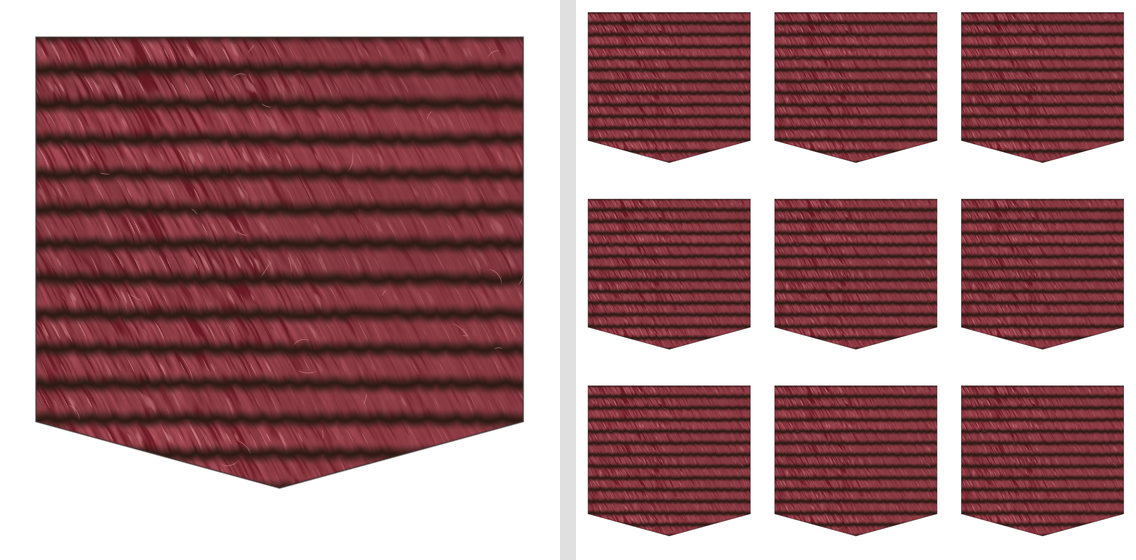
Left, the tile; right, the same tile 3 across and 3 down.
This texture is drawn by a WebGL 2 fragment shader. Its source:

```glsl
#version 300 es
precision highp float;
// Pennant of twisted cord: sixteen rows per canvas, each a rounded band of
// slanted fibres parted by dark scalloped seams, cut to a pointed shape on white.
// Fibres are stretched wrapping noise; stray hairs are short bent strokes.
uniform vec2 u_resolution;
out vec4 outColor;

const float ROWS = 16.0;
const float LEAN = 0.5;            // sideways run of a fibre per unit of height
const float FIBRES = 260.0;        // fine fibres across the canvas
const float LOBES = 23.0;          // scallops across the canvas
const float LOBE_DEPTH = 0.085;    // in row heights
const int HAIRS = 38;
const float HAIR_WIDTH = 0.0008;
const float OUTLINE_WIDTH = 0.0022;
const float CENTRE_X = 0.4993;
const float HALF_WIDTH = 0.4360;
const float TOP_Y = 0.9345;
const float TIP_Y = 0.1275;
const float TIP_SLOPE = 0.273;

const vec3 PAPER = vec3(1.0);
const vec3 OUTLINE = vec3(0.22, 0.17, 0.17);
const vec3 SEAM = vec3(0.17, 0.10, 0.075);
const vec3 DEEP = vec3(0.42, 0.09, 0.14);
const vec3 BODY = vec3(0.54, 0.225, 0.26);
const vec3 ROSE = vec3(0.65, 0.29, 0.34);
const vec3 PALE = vec3(0.82, 0.52, 0.54);

float hash(vec2 p) {
  vec3 q = fract(vec3(p.xyx) * 0.1031);
  q += dot(q, q.yzx + 33.33);
  return fract((q.x + q.y) * q.z);
}

// Value noise that wraps after period.x cells across and period.y cells up.
float noise(vec2 p, vec2 period) {
  vec2 cell = floor(p);
  vec2 f = p - cell;
  f = f * f * (3.0 - 2.0 * f);
  vec2 a = mod(cell, period);
  vec2 b = mod(cell + 1.0, period);
  return mix(mix(hash(a), hash(vec2(b.x, a.y)), f.x),
             mix(hash(vec2(a.x, b.y)), hash(b), f.x), f.y);
}

// Height in rows, bent so that whole numbers follow the scalloped seams.
float rowHeight(vec2 p) {
  float y = p.y * ROWS;
  float seam = floor(y + 0.5);
  float id = mod(seam, ROWS);
  float wobble = 0.9 * noise(vec2(p.x * 16.0, id * 3.0), vec2(16.0, 64.0));
  float lobe = abs(sin(3.14159265 * (p.x * LOBES + wobble + hash(vec2(id, 7.0)))));
  float drift = noise(vec2(p.x * 9.0, id * 5.0 + 1.0), vec2(9.0, 128.0)) - 0.5;
  float offset = LOBE_DEPTH * (lobe - 0.8) + 0.06 * drift;
  return y + offset * (1.0 - 2.0 * abs(y - seam));
}

// Fibre noise: count cells across, slow change along the fibre, new in each row.
float fibre(float across, float along, float row, float count) {
  return noise(vec2(across * count, row * 8.0 + along), vec2(count, 256.0));
}

vec3 cord(vec2 p) {
  float height = rowHeight(p);
  float v = fract(height);
  float row = mod(floor(height), ROWS);
  float t = v - 0.5;
  float across = p.x + LEAN / ROWS * (t + 0.5 * t * t) + hash(vec2(row, 3.0));

  float patches = noise(p * vec2(7.0, 16.0) + vec2(0.0, 0.5), vec2(7.0, 16.0));
  float contrast = (0.72 + 0.28 * cos(6.2831853 * (p.x - 0.25))) * (0.65 + 0.6 * patches);
  float fine = fibre(across, v * 1.6, row, FIBRES);
  float broad = fibre(across, v * 1.2 + 3.0, row, 110.0);
  float tone = (0.55 * fine + 0.45 * broad - 0.5) * contrast;
  vec3 color = mix(BODY, ROSE, smoothstep(-0.05, 0.35, tone));
  color = mix(color, DEEP, 0.95 * smoothstep(0.0, 0.30, -tone));

  // Glossy fibres catch the light on the crown of the band.
  float gloss = smoothstep(0.72, 0.98, fibre(across, v * 2.0 + 5.0, row, 210.0));
  color = mix(color, PALE, gloss * contrast * 0.7 * smoothstep(0.5, 0.15, abs(t)));
  color *= 0.95 + 0.10 * hash(vec2(row, 11.0));

  float shade = smoothstep(-0.03, 0.36, v) * smoothstep(-0.03, 0.32, 1.0 - v);
  return mix(SEAM, color, shade);
}

float strayHairs(vec2 p, float px) {
  float cover = 0.0;
  for (int i = 0; i < HAIRS; i++) {
    float id = float(i) + 1.0;
    vec2 d = p - vec2(hash(vec2(id, 21.0)), hash(vec2(id, 47.0)));
    d -= floor(d + 0.5);
    float angle = 6.2831853 * hash(vec2(id, 63.0));
    d = mat2(cos(angle), -sin(angle), sin(angle), cos(angle)) * d;
    float reach = mix(0.007, 0.022, hash(vec2(id, 85.0)));
    float bend = mix(-28.0, 28.0, hash(vec2(id, 99.0)));
    float gap = abs(d.y - bend * d.x * d.x) / sqrt(1.0 + 4.0 * bend * bend * d.x * d.x);
    float line = 1.0 - smoothstep(HAIR_WIDTH - 0.5 * px, HAIR_WIDTH + 0.7 * px, gap);
    cover = max(cover, line * smoothstep(reach, reach * 0.4, abs(d.x)));
  }
  return cover;
}

float pennant(vec2 p) {
  float x = abs(p.x - CENTRE_X);
  float point = (TIP_Y + TIP_SLOPE * x - p.y) / sqrt(1.0 + TIP_SLOPE * TIP_SLOPE);
  return max(max(x - HALF_WIDTH, p.y - TOP_Y), point);
}

void main() {
  vec2 p = gl_FragCoord.xy / u_resolution;
  float px = 1.0 / min(u_resolution.x, u_resolution.y);
  vec3 color = mix(cord(p), PALE, 0.5 * strayHairs(p, px));
  float edge = pennant(p);
  color = mix(color, OUTLINE, 0.85 * smoothstep(-px, px, edge + OUTLINE_WIDTH));
  outColor = vec4(mix(color, PAPER, smoothstep(-px, px, edge)), 1.0);
}
```
